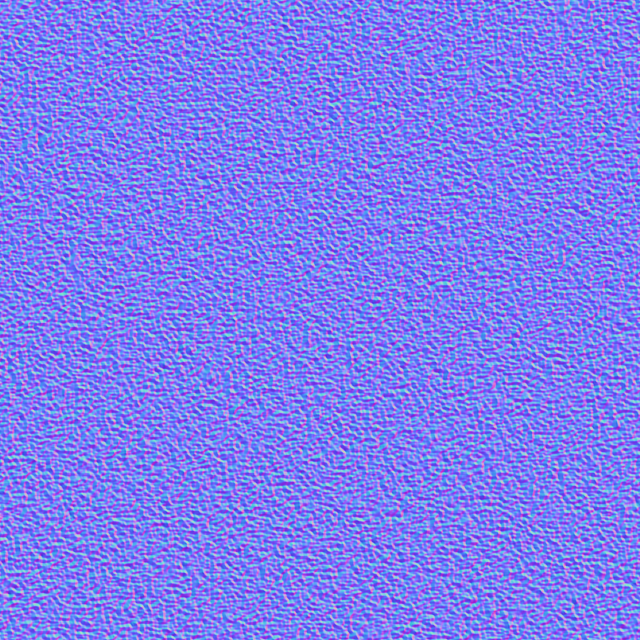
Give the GLSL for this texture map, as a WebGL 1 fragment shader.

```glsl
precision highp float;
// Tangent-space normal map of a finely wrinkled, leather-like surface.
// A height field of crossed layers of gradient noise, leaning to one side and
// cut by sparse scattered creases, is differenced into normals packed as colour.

uniform vec2 u_resolution;

vec2 hash2(vec2 cell) {
  vec3 a = fract(cell.xyx * vec3(0.1031, 0.1030, 0.0973));
  a += dot(a, a.yzx + 33.33);
  return fract((a.xx + a.yz) * a.zy);
}

// Dot product of a random unit gradient with the offset from its corner.
float corner(vec2 cell, vec2 offset) {
  float angle = 6.2832 * hash2(cell).x;
  return dot(vec2(cos(angle), sin(angle)), offset);
}

float gradientNoise(vec2 p) {
  vec2 i = floor(p), f = fract(p);
  vec2 w = f * f * f * (f * (f * 6.0 - 15.0) + 10.0);
  vec2 r = vec2(1.0, 0.0);
  return mix(
    mix(corner(i, f), corner(i + r, f - r), w.x),
    mix(corner(i + r.yx, f - r.yx), corner(i + 1.0, f - 1.0), w.x), w.y);
}

// Flat wrinkles, crossed by upright ones, over low swells.
float grain(vec2 p) {
  return 0.0034 * gradientNoise(p * vec2(105.0, 185.0))
       + 0.0031 * gradientNoise(p * vec2(165.0, 125.0) + 37.4)
       + 0.0025 * gradientNoise(p * 60.0 + 91.7);
}

// Short steep grooves, at most one per cell of a coarse grid.
float creases(vec2 p) {
  vec2 q = p * 15.0, home = floor(q);
  float depth = 0.0;
  for (int y = -1; y <= 1; y++) {
    for (int x = -1; x <= 1; x++) {
      vec2 cell = home + vec2(float(x), float(y));
      vec2 place = hash2(cell + 11.0), kind = hash2(cell + 53.0);
      float angle = 1.3 + 1.2 * kind.x;
      vec2 along = vec2(cos(angle), sin(angle));
      vec2 d = q - cell - place;
      float t = dot(d, along);
      float side = dot(d, vec2(-along.y, along.x)) + 0.05 * sin(9.0 * t + 6.0 * place.x);
      float fade = 1.0 - smoothstep(0.1, 0.5, abs(t));
      depth += step(0.45, kind.y) * fade * exp(-side * side / 0.0016);
    }
  }
  return depth;
}

float height(vec2 p) {
  // Slow waves let the wrinkles wander slightly off the axes.
  vec2 q = p + 0.001 * vec2(sin(41.0 * p.y + 2.0 * sin(23.0 * p.x)),
                            sin(47.0 * p.x + 2.0 * sin(31.0 * p.y)));
  // Shifting by the height itself steepens the right and upper slopes.
  return grain(q - vec2(0.45, 0.1) * grain(q)) - 0.001 * creases(p);
}

vec3 surfaceNormal(vec2 p) {
  vec2 e = vec2(0.0007, 0.0);
  vec2 slope = vec2(height(p + e) - height(p - e),
                    height(p + e.yx) - height(p - e.yx)) / (2.0 * e.x);
  return normalize(vec3(-slope, 1.0));
}

void main() {
  // Four samples spread over the pixel soften the steepest edges.
  vec3 normal = vec3(0.0);
  for (int k = 0; k < 4; k++) {
    vec2 jitter = vec2(mod(float(k), 2.0), floor(float(k) / 2.0)) - 0.5;
    normal += 0.25 * surfaceNormal((gl_FragCoord.xy + 0.6 * jitter) / u_resolution);
  }
  gl_FragColor = vec4(normal * 0.5 + 0.5, 1.0);
}
```
